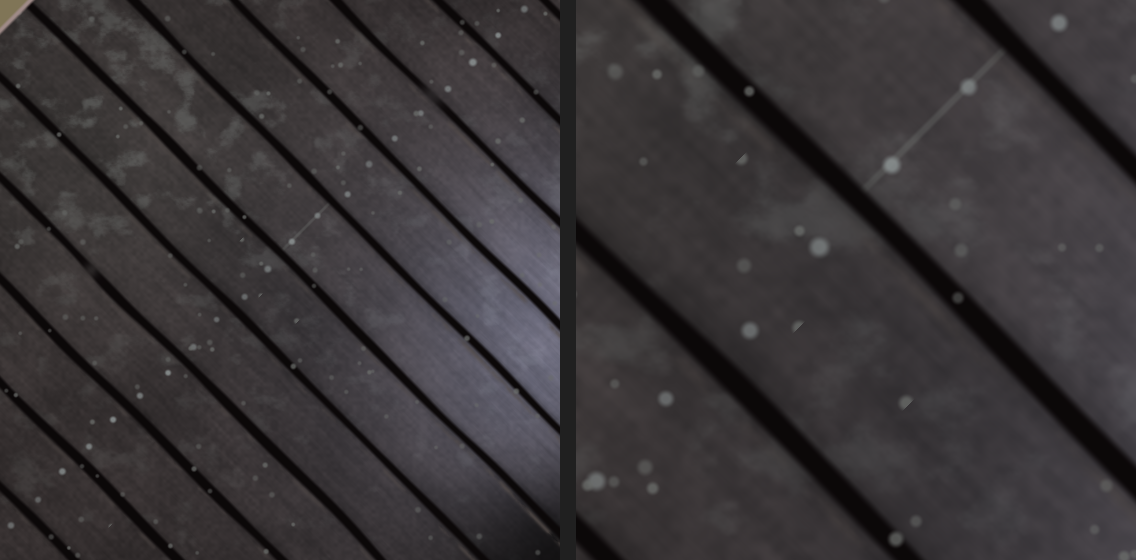
Left, the full canvas; right, a detail of the centre.
This texture is drawn by a WebGL 1 fragment shader. Its source:

```glsl
precision highp float;
// Dark weathered decking: diagonal boards, black gaps, a row of screws and a soft sheen.
uniform vec2 u_resolution;

const float PITCH = 0.1835;      // board spacing measured along y - x
const float FIRST_GAP = 0.134;
const float SCREW_ROW = 0.96;
const vec3 WOOD = vec3(0.200, 0.178, 0.178);
const vec3 GAP = vec3(0.045, 0.030, 0.033);
const vec3 DUST = vec3(0.42, 0.43, 0.42);
const vec3 WORN_EDGE = vec3(0.37, 0.335, 0.32);
const vec3 METAL = vec3(0.56, 0.59, 0.59);
const vec3 SHEEN = vec3(0.195, 0.210, 0.265);
const vec3 GROUND = vec3(0.50, 0.46, 0.34);
const vec3 RIM = vec3(0.62, 0.54, 0.53);

float hash(vec2 p) {
  return fract(sin(dot(p, vec2(127.1, 311.7))) * 43758.545);
}

float noise(vec2 p) {
  vec2 i = floor(p), f = fract(p);
  f = f * f * (3.0 - 2.0 * f);
  return mix(mix(hash(i), hash(i + vec2(1, 0)), f.x),
             mix(hash(i + vec2(0, 1)), hash(i + vec2(1, 1)), f.x), f.y);
}

float fbm(vec2 p) {
  float sum = 0.0, amp = 0.5;
  for (int i = 0; i < 5; i++) {
    sum += amp * noise(p);
    p = p * 2.03 + 17.3;
    amp *= 0.5;
  }
  return sum;
}

// Soft round spot, 1 at its centre
float spot(vec2 offset, float radius, float aa) {
  return 1.0 - smoothstep(radius * 0.35, radius + aa, length(offset));
}

// Gaussian glow with separate spread per axis
float glow(vec2 offset, vec2 spread) {
  vec2 v = offset / spread;
  return exp(-dot(v, v));
}

// Two screws per board, in a row across the boards
float screws(float board, float along, float aa) {
  float k = 2.0 * board - 0.56;
  float id = floor(k + 0.5);
  float shift = (hash(vec2(id, 4.0)) - 0.5) * 0.018;
  vec2 offset = vec2((k - id) * 0.5 * PITCH, along - SCREW_ROW - shift) * 0.707;
  float radius = mix(0.0055, 0.0085, hash(vec2(id, 9.0)));
  return spot(offset, radius, aa) * mix(0.55, 1.0, hash(vec2(id, 2.0)));
}

// Sparse scattered crumbs, one at most per cell
float crumbs(vec2 q, float cells, float chance, float aa) {
  vec2 id = floor(q * cells);
  vec2 centre = 0.25 + 0.5 * vec2(hash(id + 3.1), hash(id + 8.7));
  float size = mix(0.003, 0.006, hash(id + 5.5));
  return spot((fract(q * cells) - centre) / cells, size, aa) * step(hash(id), chance);
}

void main() {
  vec2 q = gl_FragCoord.xy / u_resolution;
  q.y = 1.0 - q.y;
  float aa = 1.0 / min(u_resolution.x, u_resolution.y);
  float across = q.y - q.x, along = q.x + q.y;

  // Board coordinates with slightly wavering gaps
  float waver = (noise(vec2(along * 4.0, across * 3.0)) - 0.5) * 0.014;
  float board = (across - FIRST_GAP + waver) / PITCH;
  float id = floor(board);
  float gapId = floor(board + 0.5);
  float fromGap = (board - gapId) * PITCH;

  // Wood tone, mottling, grain and dusty scuffs
  float mottle = fbm(q * 7.0);
  float grain = fbm(vec2(along * 9.0, across * 75.0));
  vec3 color = WOOD * (0.94 + 0.14 * hash(vec2(id, 1.0)));
  color *= 0.66 + 0.50 * mottle + 0.24 * grain;
  color *= 0.92 + 0.16 * noise(q * 150.0);
  color += vec3(0.035, 0.041, 0.037) * glow(q - vec2(0.18, 0.28), vec2(0.4, 0.32));
  float scuff = smoothstep(0.54, 0.78, fbm(q * vec2(24.0, 28.0) + 5.0));
  float dusty = 0.3 + 0.7 * glow(q - vec2(0.22, 0.2), vec2(0.35, 0.3));
  color = mix(color, DUST, 0.55 * scuff * dusty);

  // Cool reflected light on the right, shadow in the lower corner
  color += SHEEN * glow(q - vec2(1.03, 0.60), vec2(0.26, 0.30)) * (0.8 + 0.3 * grain);
  color += SHEEN * 0.36 * glow(q - vec2(0.85, 0.62), vec2(0.40, 0.45));
  color *= 1.0 - 0.72 * glow(q - vec2(1.0), vec2(0.20, 0.15));

  // Butt joint across one board
  float joint = 1.0 - smoothstep(0.001, 0.004 + aa, abs(along - 0.951));
  color = mix(color, DUST, 0.38 * joint * step(abs(id + 2.0), 0.5));

  // Worn lip beside each gap, then the gap with two clogged places
  float wear = smoothstep(0.30, 0.68, fbm(vec2(along * 22.0, gapId * 7.0 + across * 30.0)));
  float lip = glow(vec2(fromGap - 0.019, 0.0), vec2(0.006, 1.0));
  color = mix(color, WORN_EDGE, lip * wear * (0.38 + 0.35 * smoothstep(0.6, 1.0, q.x)));
  float clog = glow(q - vec2(0.163, 0.482), vec2(0.013))
             + glow(q - vec2(0.772, 0.170), vec2(0.022));
  float halfWidth = mix(0.007, 0.012, noise(vec2(along * 7.0, gapId * 5.3)));
  halfWidth *= 1.0 - 0.22 * smoothstep(0.45, 1.0, q.x);
  float gap = 1.0 - smoothstep(halfWidth - 0.004, halfWidth + 0.004 + aa, abs(fromGap));
  color *= 1.0 - 0.3 * glow(vec2(fromGap, 0.0), vec2(0.017, 1.0));
  color = mix(color, GAP, gap * (1.0 - 0.85 * min(clog, 1.0)));

  // Screw heads and crumbs
  color = mix(color, METAL, 0.85 * screws(board, along, aa));
  float nearRow = glow(vec2(along - SCREW_ROW, 0.0), vec2(0.12, 1.0));
  color = mix(color, DUST, 0.75 * crumbs(q, 22.0, 0.07 + 0.12 * nearRow, aa));
  color = mix(color, DUST, 0.50 * crumbs(q + 0.37, 38.0, 0.06, aa));

  // Ground showing past the board ends
  color = mix(color, RIM, 1.0 - smoothstep(0.056, 0.064 + aa, along));
  color = mix(color, GROUND, 1.0 - smoothstep(0.046, 0.052 + aa, along));
  gl_FragColor = vec4(color, 1.0);
}
```
